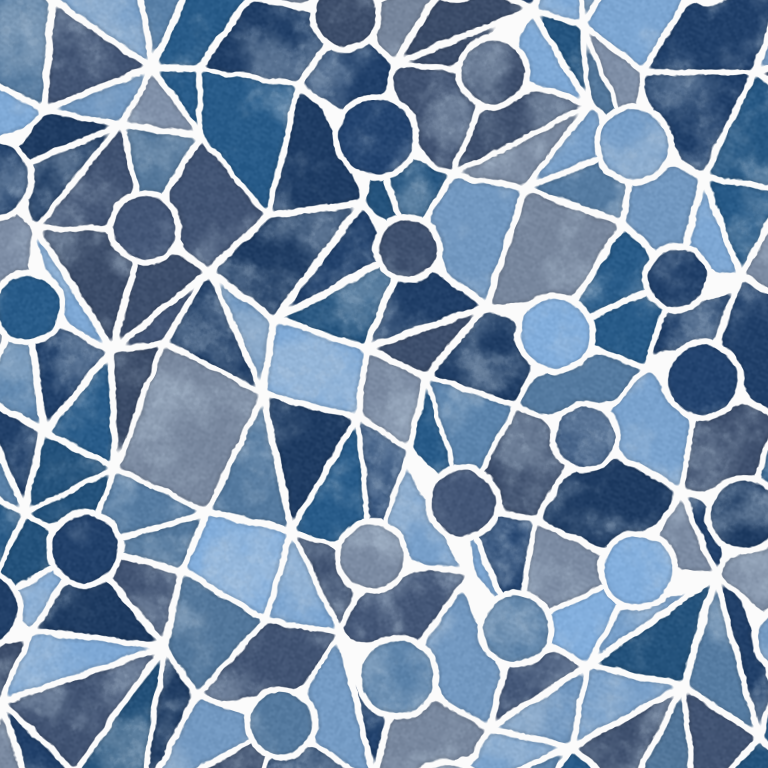
This pattern is drawn by a WebGL 1 fragment shader. Its source:

```glsl
precision highp float;
uniform vec2 u_resolution;

const float CELLS = 8.6;            // grid cells across the canvas
const float TILT = 0.42;            // rotation of the grid
const vec2 STRETCH = vec2(0.92, 1.08);
const float JITTER = 0.31;          // corner displacement, in cells
const float GROUT = 0.070;          // gap between pieces, in cells
const float ROUNDING = 0.05;
const float WOBBLE = 0.035;         // hand-cut edge unevenness
const float QUAD_SHARE = 0.46;
const float DISC_SHARE = 0.42;      // on every second grid corner
const vec2 DISC_RADIUS = vec2(0.30, 0.42);
const float WASH_STRENGTH = 0.50;
const float GRAIN = 0.05;

const vec3 PAPER = vec3(0.985);
const vec3 NAVY = vec3(0.13, 0.25, 0.41);
const vec3 OCEAN = vec3(0.15, 0.34, 0.51);
const vec3 SLATE = vec3(0.25, 0.32, 0.44);
const vec3 STEEL = vec3(0.34, 0.49, 0.64);
const vec3 SKY = vec3(0.48, 0.64, 0.81);
const vec3 ASH = vec3(0.47, 0.53, 0.62);
const vec3 PALE = vec3(0.72, 0.79, 0.86);

float hash(vec2 p) {
  return fract(sin(dot(p, vec2(127.1, 311.7))) * 43758.5453);
}

float noise(vec2 p) {
  vec2 i = floor(p), f = fract(p);
  f = f * f * (3.0 - 2.0 * f);
  return mix(mix(hash(i), hash(i + vec2(1.0, 0.0)), f.x),
             mix(hash(i + vec2(0.0, 1.0)), hash(i + 1.0), f.x), f.y);
}

float fbm(vec2 p) {
  float sum = 0.0, amp = 0.53;
  for (int k = 0; k < 4; k++) {
    sum += amp * noise(p);
    p = mat2(1.6, 1.2, -1.2, 1.6) * p + 7.3;
    amp *= 0.5;
  }
  return sum;
}

float smax(float a, float b) {
  float h = max(ROUNDING - abs(a - b), 0.0) / ROUNDING;
  return max(a, b) + h * h * ROUNDING * 0.25;
}

float cross2(vec2 a, vec2 b) { return a.x * b.y - a.y * b.x; }

// Signed distance to the line a-b, negative on its left
float edge(vec2 p, vec3 a, vec3 b) {
  return -cross2(normalize(b.xy - a.xy), p - a.xy);
}

float area(vec3 a, vec3 b, vec3 c) { return cross2(b.xy - a.xy, c.xy - a.xy); }

// Grid corner: position in xy, radius of its disc (or 0) in z
vec3 corner(vec2 id) {
  float chosen = step(hash(id + 5.7), DISC_SHARE) * step(mod(id.x + id.y, 2.0), 0.5);
  float radius = chosen * mix(DISC_RADIUS.x, DISC_RADIUS.y, hash(id + 9.1));
  vec2 shift = 2.0 * vec2(hash(id), hash(id + 41.3)) - 1.0;
  return vec3((id + shift * JITTER * (1.0 - 0.5 * chosen)) * STRETCH, radius);
}

// Trims a piece with a straight cut facing the disc at corner v
float trim(float d, vec2 p, vec3 v, vec2 center) {
  if (v.z == 0.0) return d;
  return smax(d, 0.92 * v.z + 0.5 * GROUT - dot(p - v.xy, normalize(center - v.xy)));
}

// Quad or half of a split quad: distance in x, piece key in y
vec2 piece(vec2 p, vec2 id) {
  vec3 a = corner(id), b = corner(id + vec2(1.0, 0.0));
  vec3 c = corner(id + 1.0), d = corner(id + vec2(0.0, 1.0));
  float splitAC = min(area(a, b, c), area(a, c, d));
  float splitBD = min(area(a, b, d), area(b, c, d));
  bool whole = min(splitAC, splitBD) > 0.25 && hash(id + 17.9) < QUAD_SHARE;
  if (splitAC < 0.2 || (splitBD > 0.2 && hash(id + 23.5) < 0.5)) {
    vec3 first = a; a = b; b = c; c = d; d = first;
  }
  float diagonal = edge(p, a, c), dist, key = 0.0;
  vec2 center = 0.25 * (a + b + c + d).xy;
  if (whole) {
    dist = smax(smax(edge(p, a, b), edge(p, b, c)), smax(edge(p, c, d), edge(p, d, a)));
  } else if (diagonal < 0.0) {
    dist = smax(smax(edge(p, c, d), edge(p, d, a)), diagonal);
    center = (a + c + d).xy / 3.0;
    key = 1.0;
  } else {
    dist = smax(smax(edge(p, a, b), edge(p, b, c)), -diagonal);
    center = (a + b + c).xy / 3.0;
    key = 2.0;
  }
  dist += GROUT * mix(0.38, 0.62, hash(id + key + 3.3));
  dist = trim(trim(dist, p, a, center), p, b, center);
  return vec2(trim(trim(dist, p, c, center), p, d, center), key);
}

vec3 pigment(float h) {
  return h < 0.21 ? NAVY : h < 0.39 ? OCEAN : h < 0.54 ? SLATE
       : h < 0.68 ? STEEL : h < 0.88 ? SKY : ASH;
}

// Watercolour: cloudy wash, dry-brush mottling and a darker rim
vec3 paint(vec2 p, vec2 seed, float dist) {
  float angle = 6.2832 * hash(seed + 2.2);
  vec2 q = p + 19.0 * vec2(hash(seed + 4.4), hash(seed + 6.6));
  float cloud = fbm(q * 2.6) + 0.16 * sin(dot(p, vec2(cos(angle), sin(angle))) * 3.0);
  float wash = smoothstep(0.38, 0.85, cloud);
  float mottle = smoothstep(0.45, 0.75, fbm(q * 9.0)) * smoothstep(0.4, 0.65, cloud);
  vec3 ink = pigment(hash(seed + 8.8)) * mix(0.93, 1.07, hash(seed + 1.4));
  ink = mix(ink, PALE, WASH_STRENGTH * (0.75 * wash + 0.25 * mottle));
  ink *= 1.0 - 0.10 * smoothstep(-0.05, 0.0, dist);
  return ink + GRAIN * (noise(p * 32.0) - 0.5);
}

void main() {
  vec2 uv = gl_FragCoord.xy / u_resolution.y;
  vec2 p = mat2(cos(TILT), sin(TILT), -sin(TILT), cos(TILT)) * uv * CELLS + 3.7;
  vec2 surface = p;
  p += WOBBLE * (vec2(noise(p * 7.0), noise(p * 7.0 + 37.0)) - 0.5);
  p += 0.4 * WOBBLE * (vec2(noise(p * 27.0), noise(p * 27.0 + 53.0)) - 0.5);

  vec2 home = floor(p / STRETCH), pieceSeed = home, discSeed = home;
  float pieceDist = 9.0, discDist = 9.0;
  for (int y = -1; y <= 2; y++) {
    for (int x = -1; x <= 2; x++) {
      vec2 id = home + vec2(float(x), float(y));
      vec3 v = corner(id);
      float disc = length(p - v.xy) - v.z;
      if (v.z > 0.0 && disc < discDist) { discDist = disc; discSeed = id + 71.0; }
      if (x < 2 && y < 2) {
        vec2 hit = piece(p, id);
        if (hit.x < pieceDist) { pieceDist = hit.x; pieceSeed = id + 13.7 * hit.y; }
      }
    }
  }
  pieceDist = max(pieceDist, GROUT - discDist);

  bool onDisc = discDist < pieceDist;
  float dist = min(discDist, pieceDist);
  float blur = CELLS / u_resolution.y;
  vec3 ink = paint(surface, onDisc ? discSeed : pieceSeed, dist);
  gl_FragColor = vec4(mix(ink, PAPER, smoothstep(-blur, blur, dist)), 1.0);
}
```
